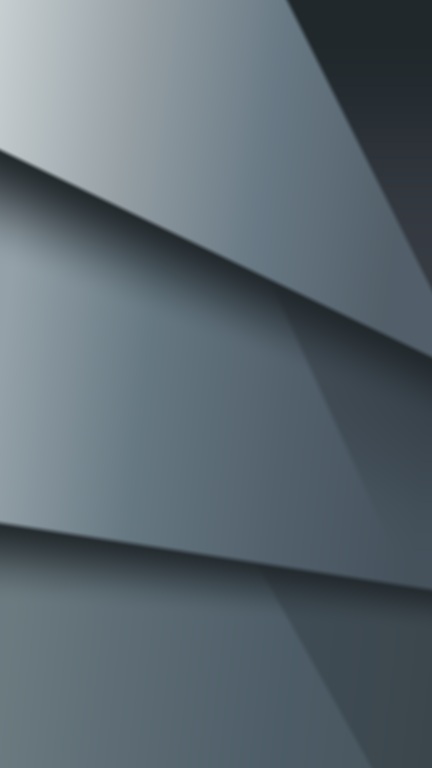
A WebGL 2 fragment shader for this background:

```glsl
#version 300 es
precision highp float;
// Overlapping slate-grey panels with slanted edges, soft shadows and dark facets.

uniform vec2 u_resolution;
out vec4 fragColor;

const vec3 SHADOW = vec3(0.125, 0.15, 0.165);

// Four evenly spaced colour stops blended along t in 0..1.
vec3 ramp(float t, vec3 a, vec3 b, vec3 c, vec3 d) {
  float s = clamp(t, 0.0, 1.0) * 3.0;
  vec3 color = mix(a, b, clamp(s, 0.0, 1.0));
  color = mix(color, c, clamp(s - 1.0, 0.0, 1.0));
  return mix(color, d, clamp(s - 2.0, 0.0, 1.0));
}

// Signed distance to the line through a and b, positive on its left side.
float lineSide(vec2 p, vec2 a, vec2 b) {
  vec2 along = normalize(b - a);
  return dot(p - a, vec2(-along.y, along.x));
}

// Soft coverage of the half plane where d is positive.
float cover(float d, float blur) {
  return smoothstep(-blur, blur, d);
}

// Shadow cast downward from an edge of given height; reach is its length.
vec3 castShadow(vec3 color, float depth, float reach) {
  return mix(SHADOW, color, smoothstep(-0.015, reach, depth));
}

// Height of a panel edge running from the left side to the right side.
float edgeHeight(float x, float left, float right) {
  return mix(left, right, x);
}

vec3 topPanel(vec2 uv) {
  vec3 face = ramp(uv.x + 0.25 * (1.0 - uv.y),
    vec3(0.78, 0.81, 0.82), vec3(0.585, 0.625, 0.645),
    vec3(0.41, 0.475, 0.52), vec3(0.32, 0.37, 0.41));
  vec3 corner = mix(vec3(0.21, 0.23, 0.26), vec3(0.125, 0.155, 0.17),
    smoothstep(0.66, 0.98, uv.y));
  float side = lineSide(uv, vec2(1.0, 0.622), vec2(0.664, 1.0));
  return mix(corner, face, cover(side, 0.007));
}

vec3 middlePanel(vec2 uv) {
  vec3 face = ramp(uv.x + 0.2 * (0.5 - uv.y),
    vec3(0.58, 0.63, 0.66), vec3(0.40, 0.47, 0.51),
    vec3(0.325, 0.38, 0.425), vec3(0.27, 0.32, 0.36));
  float side = lineSide(uv, vec2(0.868, 0.336), vec2(0.63, 0.629));
  float facet = cover(-side, 0.008) * smoothstep(0.26, 0.5, uv.y);
  return face * (1.0 - 0.2 * facet);
}

vec3 bottomPanel(vec2 uv) {
  vec3 face = ramp(uv.x + 0.2 * (0.1 - uv.y),
    vec3(0.42, 0.48, 0.50), vec3(0.355, 0.415, 0.45),
    vec3(0.30, 0.36, 0.40), vec3(0.28, 0.33, 0.36));
  float side = lineSide(uv, vec2(0.861, 0.0), vec2(0.606, 0.255));
  return face * (1.0 - 0.17 * cover(-side, 0.007));
}

void main() {
  vec2 uv = gl_FragCoord.xy / u_resolution;
  float upperEdge = edgeHeight(uv.x, 0.805, 0.535);
  float lowerEdge = edgeHeight(uv.x, 0.319, 0.232);

  // Shadows shorten toward the right.
  vec3 middle = castShadow(middlePanel(uv), upperEdge - uv.y, mix(0.15, 0.085, uv.x));
  vec3 bottom = castShadow(bottomPanel(uv), lowerEdge - uv.y, mix(0.105, 0.055, uv.x));

  // Stack the panels from the lowest to the topmost.
  vec3 color = mix(bottom, middle, cover(uv.y - lowerEdge, 0.005));
  color = mix(color, topPanel(uv), cover(uv.y - upperEdge, 0.005));
  fragColor = vec4(color, 1.0);
}
```
